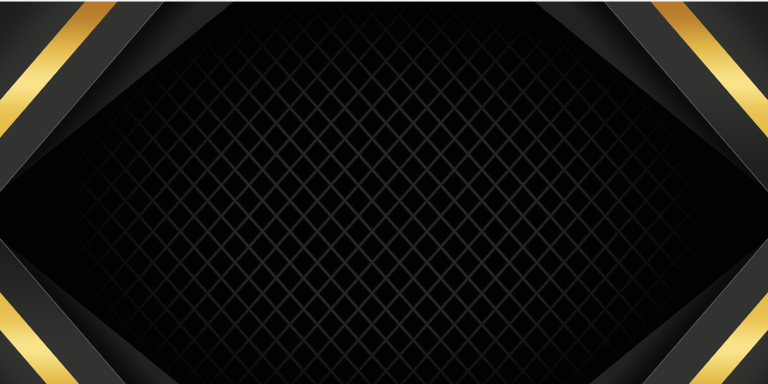
Write a Shadertoy shader that draws this background.

```glsl
// Black diamond mesh framed by folded charcoal corner panels with gold bands.
// One corner is described by slanted lines and mirrored about a centre point;
// the mesh is two families of repeated lines faded by an ellipse.

// Layout, in units of the canvas height (the canvas is 2 wide, 1 high)
const vec2 CENTER = vec2(1.0, 0.44);
const float PANEL_SLOPE = 1.16;
const float FLAP_SLOPE = 0.815;
const float PANEL_START = 0.060;
const float GOLD_START = 0.201;
const float GOLD_END = 0.299;
const float TOP_STRIP = 0.004;

// Mesh
const vec2 MESH_NODE = vec2(1.005, 0.518);
const vec2 MESH_PERIOD = vec2(0.0714, 0.0807);
const float WIRE_HALF_WIDTH = 0.0032;
const vec2 MESH_RADII = vec2(0.92, 0.62);

// Colours
const vec3 BLACK = vec3(0.006);
const vec3 WIRE = vec3(0.155);
const vec3 CHARCOAL = vec3(0.195, 0.195, 0.19);
const vec3 DARK_GRAY = vec3(0.115);
const vec3 SHADOW = vec3(0.045);
const vec3 EDGE_LIGHT = vec3(0.34);
const vec3 BRONZE = vec3(0.71, 0.48, 0.17);
const vec3 GOLD = vec3(0.90, 0.74, 0.29);
const vec3 PALE_GOLD = vec3(0.98, 0.89, 0.54);
const vec3 STRIP = vec3(0.95, 0.96, 0.95);

// Antialiased coverage of the positive side of a signed distance
float cover(float d, float pixel) {
    return clamp(0.5 + d / pixel, 0.0, 1.0);
}

// Signed distance to a slanted line, positive toward the corner
float slantDistance(vec2 q, float slope, float start) {
    return (q.y - slope * q.x - start) / length(vec2(1.0, slope));
}

// Beveled wire: a solid core with a faint soft flank
float wire(float phase, float pixel) {
    float d = (fract(phase + 0.5) - 0.5) / length(1.0 / MESH_PERIOD);
    float core = cover(WIRE_HALF_WIDTH - abs(d), max(pixel, 0.003));
    float flank = exp(-pow(d / 0.006, 2.0));
    return 0.8 * core + 0.2 * flank;
}

vec3 meshColor(vec2 p, float pixel) {
    vec2 g = (p - MESH_NODE) / MESH_PERIOD;
    float wires = max(wire(g.x + g.y, pixel), 0.9 * wire(g.x - g.y, pixel));
    float fade = 1.0 - smoothstep(0.35, 1.0, length((p - CENTER) / MESH_RADII));
    return mix(BLACK, WIRE, wires * fade);
}

// Metallic gradient along the height of a gold band
vec3 goldColor(float height) {
    vec3 color = mix(GOLD, BRONZE, smoothstep(0.40, 0.55, height));
    float sheen = exp(-pow((height - 0.345) / 0.06, 2.0));
    return mix(color, PALE_GOLD, sheen);
}

void mainImage(out vec4 fragColor, in vec2 fragCoord) {
    vec2 p = fragCoord / iResolution.xy * vec2(2.0, 1.0);
    float pixel = 1.0 / iResolution.y;

    // Fold all four corners onto one
    vec2 q = vec2(1.0 - abs(p.x - CENTER.x), abs(p.y - CENTER.y));
    bool risingSide = (p.x - CENTER.x) * (p.y - CENTER.y) > 0.0;

    float flap = slantDistance(q, FLAP_SLOPE, PANEL_START);
    float panel = slantDistance(q, PANEL_SLOPE, PANEL_START);
    float goldIn = slantDistance(q, PANEL_SLOPE, GOLD_START);
    float goldOut = slantDistance(q, PANEL_SLOPE, GOLD_END);

    vec3 color = meshColor(p, pixel);

    // Lower flap, shadowed where the panel overlaps it
    vec3 flapColor = mix(SHADOW, vec3(0.135), smoothstep(0.0, 0.09, -panel));
    color = mix(color, flapColor, cover(flap, pixel));

    // Upper panel with a thin lit edge
    float shade = risingSide ? smoothstep(0.05, 0.36, q.y) : 1.0;
    vec3 panelColor = mix(DARK_GRAY, CHARCOAL, shade);
    panelColor = mix(panelColor, EDGE_LIGHT, 1.0 - smoothstep(0.001, 0.004, panel));
    color = mix(color, panelColor, cover(panel, pixel));

    // Gold band, then the outermost corner
    color = mix(color, goldColor(q.y), cover(goldIn, pixel));
    vec3 cornerColor = mix(CHARCOAL, DARK_GRAY, smoothstep(0.0, 0.15, goldOut));
    color = mix(color, cornerColor, cover(goldOut, pixel));

    // Bright strip along the top
    color = mix(color, STRIP, cover(p.y - 1.0 + TOP_STRIP, pixel));

    fragColor = vec4(color, 1.0);
}
```
